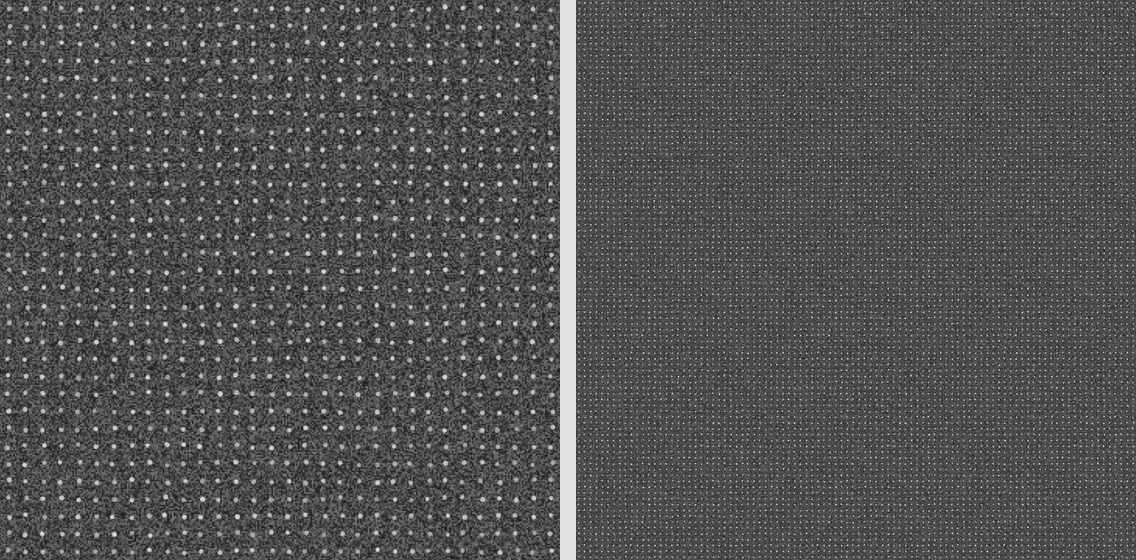
Left, the tile; right, the same tile 3 across and 3 down.
Reproduce this pattern procedurally as a three.js fragment shader.

```glsl
// Small soft pale dots on a square grid over dark grey, grainy ground.
// Each cell hashes its own dot offset, size and brightness; the grain is
// value noise on a wrapped lattice, so the whole square tiles.

#define REPEATS 32.0
#define GRAIN_CELLS 360.0
#define GRAIN_CONTRAST 0.36
#define GROUND_GREY 0.292
#define DOT_GREY 0.74
#define DOT_GREY_VARIATION 0.20
#define DOT_RADIUS 0.130
#define DOT_RADIUS_VARIATION 0.03
#define DOT_SOFTNESS 0.055
#define DOT_JITTER 0.20
#define DOT_GRAIN 0.3

varying vec2 vUv;

// Sine-free hash: three values from 0 to 1 for a lattice point
vec3 hash3(vec2 p) {
  vec3 q = fract(p.xyx * vec3(0.1031, 0.1030, 0.0973));
  q += dot(q, q.yxz + 33.33);
  return fract((q.xxy + q.yzz) * q.zyx);
}

// Grain value at a lattice point, wrapped at the canvas edge
float grainPoint(vec2 p) {
  return hash3(mod(p, GRAIN_CELLS) + 17.0).x;
}

// Smooth value noise, centred on zero
float grain(vec2 uv) {
  vec2 p = uv * GRAIN_CELLS;
  vec2 cell = floor(p);
  vec2 f = fract(p);
  f = f * f * (3.0 - 2.0 * f);
  float low = mix(grainPoint(cell), grainPoint(cell + vec2(1.0, 0.0)), f.x);
  float high = mix(grainPoint(cell + vec2(0.0, 1.0)), grainPoint(cell + 1.0), f.x);
  return mix(low, high, f.y) - 0.5;
}

void main() {
  // Grid cell and its random values
  vec2 p = vUv * REPEATS;
  vec2 cell = mod(floor(p), REPEATS);
  vec3 place = hash3(cell + 3.0) - 0.5;
  vec3 look = hash3(cell + 71.0) - 0.5;

  // Soft round dot, nudged off the cell centre
  vec2 offset = fract(p) - 0.5 - DOT_JITTER * place.xy;
  float radius = DOT_RADIUS + DOT_RADIUS_VARIATION * look.x;
  float dotMask = 1.0 - smoothstep(radius - DOT_SOFTNESS, radius + DOT_SOFTNESS, length(offset));

  // Grain is weaker on the dots than on the ground
  float noise = GRAIN_CONTRAST * grain(vUv);
  float ground = GROUND_GREY + noise;
  float dotGrey = DOT_GREY + DOT_GREY_VARIATION * look.y + DOT_GRAIN * noise;

  gl_FragColor = vec4(vec3(mix(ground, dotGrey, dotMask)), 1.0);
}
```
